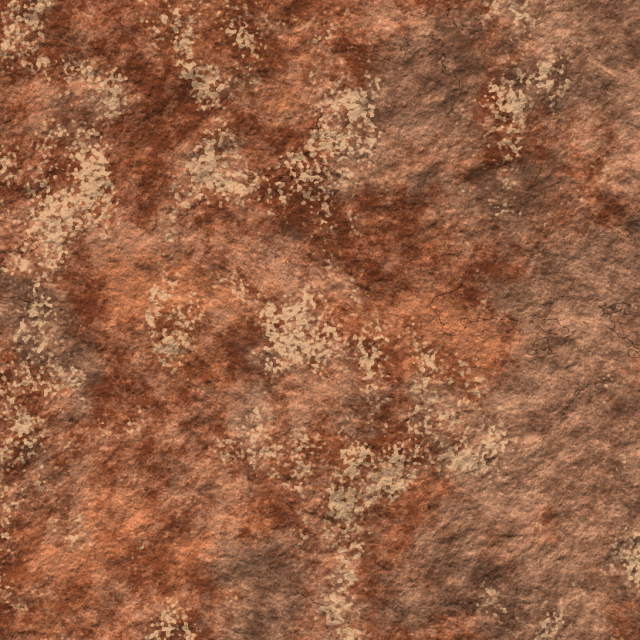
Reproduce this texture procedurally as a Shadertoy shader.

```glsl
const vec3 DARK_RUST  = vec3(0.42, 0.22, 0.135);
const vec3 RUST       = vec3(0.55, 0.335, 0.23);
const vec3 PALE_RUST  = vec3(0.67, 0.45, 0.33);
const vec3 ORANGE     = vec3(0.62, 0.35, 0.21);
const vec3 GREY_BROWN = vec3(0.53, 0.39, 0.30);
const vec3 LICHEN     = vec3(0.83, 0.67, 0.51);

const vec2  LIGHT_STEP      = vec2(-0.0008, 0.0026);
const float RELIEF_STRENGTH = 9.0;
const float CAVITY_STRENGTH = 0.35;
const float RELIEF_SCALE    = 5.5;
const float TONE_SCALE      = 10.0;
const float STAIN_SCALE     = 4.0;
const float LICHEN_SCALE    = 9.0;
const float GRAIN_SCALE     = 190.0;
const float CRACK_WIDTH     = 0.008;

vec3 hash3(vec2 p) {
    vec3 q = fract(p.xyx * vec3(0.1031, 0.1030, 0.0973));
    q += dot(q, q.yxz + 33.33);
    return fract((q.xxy + q.yzz) * q.zyx);
}

// x: blended random value of nearby cells, y: distance to the nearest seed
vec2 cellular(vec2 p) {
    vec2 cell = floor(p), local = p - cell;
    float total = 0.0, weights = 0.0, nearest = 4.0;
    for (int j = -1; j <= 1; j++)
    for (int i = -1; i <= 1; i++) {
        vec2 offset = vec2(i, j);
        vec3 seed = hash3(cell + offset);
        vec2 d = offset + seed.xy - local;
        float d2 = dot(d, d);
        float w = exp(-5.0 * d2);
        total += w * seed.z;
        weights += w;
        nearest = min(nearest, d2);
    }
    return vec2(total / weights, sqrt(nearest));
}

// Rotated octaves of cellular noise, normalised to 0..1
float layered(vec2 p, int octaves, float gain) {
    const mat2 turn = mat2(1.6, 1.2, -1.2, 1.6);
    float sum = 0.0, norm = 0.0, amp = 1.0;
    for (int i = 0; i < octaves; i++) {
        sum += amp * cellular(p).x;
        norm += amp;
        amp *= gain;
        p = turn * p + 17.3;
    }
    return sum / norm;
}

// Layered sines bend the rock gently
vec2 bend(vec2 p) {
    p += 0.008 * sin(p.yx * vec2(11.0, 9.0) + vec2(0.7, 2.1));
    return p + 0.002 * sin(p.yx * vec2(37.0, 31.0) + vec2(4.2, 1.3));
}

float height(vec2 p) {
    return layered(bend(p) * RELIEF_SCALE * vec2(0.95, 1.1) + 40.0, 7, 0.60);
}

void mainImage(out vec4 fragColor, in vec2 fragCoord) {
    vec2 p = fragCoord / iResolution.y;
    vec2 q = bend(p);

    // Mottled rust
    float tone = layered(q * TONE_SCALE + 90.0, 6, 0.9);
    vec3 color = mix(DARK_RUST, RUST, smoothstep(0.36, 0.50, tone));
    color = mix(color, PALE_RUST, smoothstep(0.50, 0.62, tone));

    // Orange and grey-brown stains, greyer toward the lower right
    float stain = layered(q * STAIN_SCALE + 140.0, 6, 0.7);
    float greyness = stain + 0.20 * (p.x - 0.5) - 0.12 * (p.y - 0.5);
    color = mix(color, ORANGE * (0.5 + tone), 0.45 * smoothstep(0.47, 0.34, stain));
    vec3 grey = GREY_BROWN * (0.35 + 1.3 * tone);
    color = mix(color, grey, 0.7 * smoothstep(0.48, 0.64, greyness));

    // Gritty grains and small pits
    vec2 grain = cellular(p * GRAIN_SCALE + 7.0);
    float pit = smoothstep(0.45, 0.10, grain.y) * smoothstep(0.58, 0.75, grain.x);
    color *= 0.93 + 0.18 * grain.x - 0.16 * pit;

    // Relief lit from above
    float h = height(p);
    float slope = h - height(p + LIGHT_STEP);
    float shade = 1.01 + RELIEF_STRENGTH * slope + CAVITY_STRENGTH * (h - 0.5);
    color *= clamp(shade, 0.55, 1.3);

    // Broken cracks along a wandering contour
    vec2 along = vec2(q.x + 0.4 * q.y, 1.7 * q.y - 0.3 * q.x);
    float contour = abs(layered(along * 4.0 + 60.0, 6, 0.55) - 0.5);
    float gate = smoothstep(0.50, 0.68, cellular(q * 6.0 + 31.0).x);
    color *= 1.0 - 0.35 * gate * smoothstep(CRACK_WIDTH, 0.0, contour);

    // Crumbly lichen patches, denser around the middle
    float patches = layered(q * LICHEN_SCALE * vec2(1.15, 0.85) + 210.0, 5, 0.55);
    patches += 0.14 * (0.36 - length(p - vec2(0.5, 0.45)));
    float crumbs = patches + 0.32 * (grain.x - 0.5) + 0.10 * (0.45 - grain.y);
    float lichen = smoothstep(0.62, 0.78, crumbs);
    color = mix(color, LICHEN * clamp(shade, 0.75, 1.1), 0.85 * lichen);

    fragColor = vec4(clamp(color, 0.0, 1.0), 1.0);
}
```
